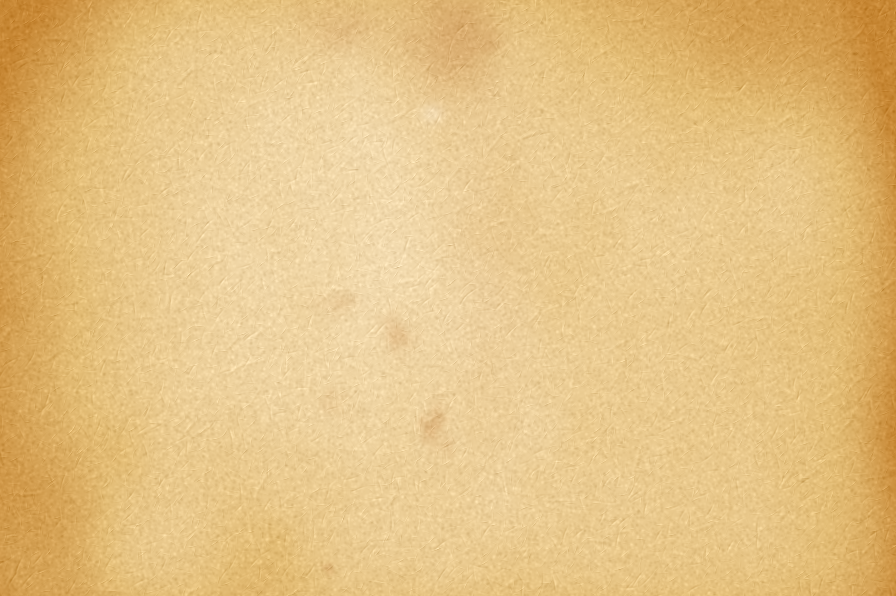
Reproduce this texture procedurally as a Shadertoy shader.

```glsl
// Aged parchment: a cream glow, browned edges, soft stains and creased fibres.
const vec3 DARK_TAN  = vec3(0.78, 0.53, 0.205);
const vec3 GOLD_TAN  = vec3(0.89, 0.74, 0.46);
const vec3 CREAM     = vec3(0.955, 0.865, 0.70);
const vec3 STAIN_TAN = vec3(0.80, 0.58, 0.34);
const float BASE_TONE       = 0.64;
const float GLOW_STRENGTH   = 0.33;
const float MOTTLE_STRENGTH = 0.13;
const float CREASE_STRENGTH = 0.050;
const float GRAIN_STRENGTH  = 0.050;
const float STAIN_WARP      = 0.022;

// Broad tone patches: centre xy, radius zw.
const int PATCH_COUNT = 10;
const vec4 PATCHES[PATCH_COUNT] = vec4[](
    vec4(0.82, 0.93, 0.16, 0.14), vec4(0.00, 1.00, 0.12, 0.20),
    vec4(0.06, 0.15, 0.10, 0.14), vec4(0.27, 0.05, 0.04, 0.14),
    vec4(0.17, 0.09, 0.05, 0.09), vec4(0.88, 0.68, 0.08, 0.12),
    vec4(0.99, 0.28, 0.04, 0.12), vec4(0.04, 0.48, 0.05, 0.15),
    vec4(0.20, 0.92, 0.05, 0.10), vec4(0.99, 0.95, 0.08, 0.20));
const float PATCH_TONES[PATCH_COUNT] = float[](
    -0.26, -0.28, -0.18, -0.14, 0.08, 0.08, -0.12, -0.08, 0.07, -0.14);

// Ragged stains: centre xy, radius zw.
const int STAIN_COUNT = 8;
const vec4 STAINS[STAIN_COUNT] = vec4[](
    vec4(0.443, 0.435, 0.016, 0.033), vec4(0.488, 0.285, 0.011, 0.032),
    vec4(0.380, 0.490, 0.020, 0.022), vec4(0.367, 0.043, 0.007, 0.011),
    vec4(0.385, 0.955, 0.040, 0.040), vec4(0.505, 0.945, 0.052, 0.095),
    vec4(0.375, 0.320, 0.020, 0.018), vec4(0.545, 0.550, 0.050, 0.300));
const float STAIN_OPACITY[STAIN_COUNT] = float[](
    0.32, 0.42, 0.18, 0.36, 0.28, 0.52, 0.13, 0.10);

vec3 hash3(vec2 p) {
    vec3 k = vec3(dot(p, vec2(127.1, 311.7)), dot(p, vec2(269.5, 183.3)), dot(p, vec2(419.2, 371.9)));
    return fract(sin(k) * 43758.55);
}

float blob(vec2 p, vec4 shape) {
    vec2 d = (p - shape.xy) / shape.zw;
    return exp(-dot(d, d));
}

// Smooth cellular noise: signed soft bumps on jittered cells.
float bumpNoise(vec2 p) {
    float sum = 0.0;
    for (int i = 0; i < 9; i++) {
        vec2 id = floor(p) + vec2(i % 3 - 1, i / 3 - 1);
        vec3 rnd = hash3(id);
        vec2 d = p - id - rnd.xy;
        float falloff = max(0.0, 1.0 - dot(d, d));
        sum += (rnd.z * 2.0 - 1.0) * falloff * falloff * falloff;
    }
    return sum;
}

float cloud(vec2 p) {
    float sum = 0.0, amplitude = 0.55;
    for (int i = 0; i < 4; i++) {
        sum += amplitude * bumpNoise(p);
        p = mat2(1.6, 1.2, -1.2, 1.6) * p + 17.3;
        amplitude *= 0.55;
    }
    return sum;
}

// One randomly turned crease per cell, few of them strong, lit from the upper left.
float creases(vec2 p) {
    float light = 0.0;
    for (int i = 0; i < 9; i++) {
        vec2 id = floor(p) + vec2(i % 3 - 1, i / 3 - 1);
        vec3 rnd = hash3(id + 41.0);
        float angle = rnd.z * 6.2832;
        float strength = fract(rnd.z * 37.0);
        vec2 along = vec2(cos(angle), sin(angle));
        vec2 across = vec2(-along.y, along.x);
        vec2 d = p - id - rnd.xy;
        float u = dot(d, along);
        float v = (dot(d, across) + 0.12 * u * u) / 0.085;
        float ridge = 2.3 * v * exp(-v * v - 3.5 * u * u);
        light += (0.2 + 1.4 * strength * strength) * ridge * dot(across, vec2(-0.6, 0.8));
    }
    return light;
}

void mainImage(out vec4 fragColor, in vec2 fragCoord) {
    vec2 uv = fragCoord / iResolution.xy;
    vec2 p = fragCoord / iResolution.y;

    // Broad light and browned borders
    float mottle = cloud(p * vec2(6.0, 4.0));
    float tone = BASE_TONE + GLOW_STRENGTH * blob(uv, vec4(0.39, 0.59, 0.27, 0.50));
    vec4 edge = exp(-vec4(uv, 1.0 - uv) / vec4(0.10, 0.05, 0.048, 0.09));
    tone -= dot(edge, vec4(0.44, 0.12, 0.54, 0.22)) * (1.0 + 0.5 * mottle);
    for (int i = 0; i < PATCH_COUNT; i++)
        tone += PATCH_TONES[i] * blob(uv + 0.03 * mottle, PATCHES[i]);
    tone += MOTTLE_STRENGTH * mottle + 0.22 * blob(uv, vec4(0.483, 0.81, 0.013, 0.017));
    tone = clamp(tone, 0.0, 1.0);
    vec3 color = mix(DARK_TAN, GOLD_TAN, min(tone * 2.0, 1.0));
    color = mix(color, CREAM, max(tone * 2.0 - 1.0, 0.0));

    // Stains with ragged outlines
    vec2 warp = STAIN_WARP * vec2(cloud(p * 22.0), cloud(p * 22.0 + 50.0));
    for (int i = 0; i < STAIN_COUNT; i++)
        color = mix(color, STAIN_TAN, STAIN_OPACITY[i] * blob(uv + warp, STAINS[i]));

    // Creased fibres and fine grain
    vec2 bent = p + 0.003 * sin(p.yx * 37.0 + 2.0 * sin(p * 19.0));
    float relief = 0.6 * creases(bent * 27.0) + 0.9 * creases(bent.yx * 48.0 + 9.0)
                 + creases(bent * 85.0 + 23.0);
    color += CREASE_STRENGTH * relief * vec3(0.7, 0.85, 1.0);
    color += GRAIN_STRENGTH * bumpNoise(p * 210.0) * vec3(0.8, 0.9, 1.0);
    fragColor = vec4(clamp(color, 0.0, 1.0), 1.0);
}
```
